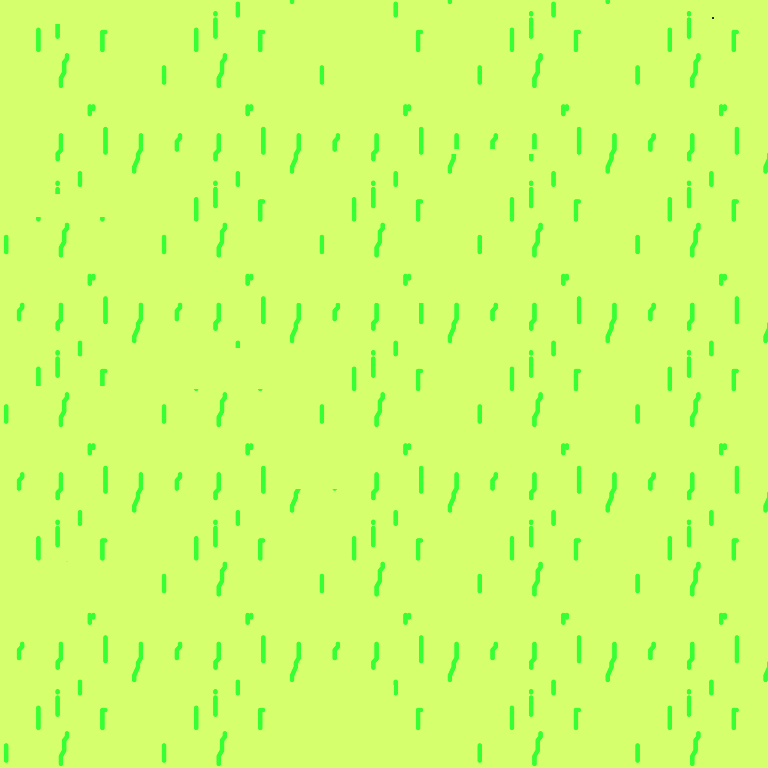
Write a Shadertoy shader that draws this pattern.

```glsl
// Lime ground with a repeating tile of short green dashes and jogged strokes, partly worn away.
#define UNITS 768.0                   // design units across the canvas
#define TILE vec2(157.85, 169.5)      // repeat size
#define STROKE_RADIUS 2.25
#define GROUND vec3(0.84, 1.0, 0.43)
#define INK vec3(0.21, 1.0, 0.20)
#define SPECK_COLOUR vec3(0.05, 0.08, 0.03)
#define SPECK_POS vec2(713.0, 18.0)
#define PATCHES 12

// Distance to a segment from a to a + v, repeated on the tile lattice
float dash(vec2 p, vec2 a, vec2 v) {
    vec2 mid = a + 0.5 * v;
    vec2 q = mod(p - mid + 0.5 * TILE, TILE) - 0.5 * TILE + 0.5 * v;
    float t = clamp(dot(q, v) / dot(v, v), 0.0, 1.0);
    return length(q - v * t) - STROKE_RADIUS;
}

float bar(vec2 p, vec2 top, float len) {
    return dash(p, top, vec2(0.0, len));
}

// Upright stroke that steps sideways between two straight parts
float jog(vec2 p, vec2 top, float upper, vec2 slant, float lower) {
    vec2 bend = top + vec2(0.0, upper);
    float d = min(bar(p, top, upper), dash(p, bend, slant));
    return min(d, bar(p, bend + slant, lower));
}

// All marks of one tile, y pointing down
float marks(vec2 p) {
    // Plain bars
    float d = bar(p, vec2(38.4, 29.8), 20.0);
    d = min(d, bar(p, vec2(80.0, 3.8), 11.4));
    d = min(d, bar(p, vec2(6.2, 67.5), 15.0));
    d = min(d, bar(p, vec2(105.5, 129.0), 23.5));

    // Bar with a pinched tip
    d = min(d, bar(p, vec2(57.6, 13.3), 1.0));
    d = min(d, bar(p, vec2(57.6, 19.6), 17.0));

    // Hooked bars
    d = min(d, bar(p, vec2(102.4, 32.3), 17.6));
    d = min(d, dash(p, vec2(102.4, 32.0), vec2(2.8, 0.0)));
    d = min(d, bar(p, vec2(89.8, 106.5), 7.6));
    d = min(d, bar(p, vec2(93.3, 106.5), 2.4));

    // Long strokes with two steps
    d = min(d, jog(p, vec2(67.0, 55.4), 3.4, vec2(-2.8, 3.5), 10.0));
    d = min(d, jog(p, vec2(64.2, 70.0), 2.4, vec2(-3.3, 5.8), 7.6));
    d = min(d, jog(p, vec2(140.9, 135.4), 14.0, vec2(-2.9, 5.0), 4.0));
    d = min(d, jog(p, vec2(138.0, 157.0), 1.5, vec2(-3.8, 8.5), 4.4));

    // Short strokes with one step
    d = min(d, jog(p, vec2(22.2, 135.4), 2.6, vec2(-3.2, 3.5), 8.0));
    d = min(d, jog(p, vec2(60.9, 135.4), 14.8, vec2(-3.2, 3.4), 5.5));
    return d;
}

// Distance to the nearest worn patch, each given as left, top, right, bottom
float wear(vec2 p) {
    vec4 patches[PATCHES] = vec4[PATCHES](
        vec4(-9, -9, 140, 24), vec4(345, 5, 390, 95),
        vec4(-9, 60, 30, 155), vec4(703, -9, 777, 22),
        vec4(440, 149, 540, 154), vec4(30, 194, 115, 217),
        vec4(285, 295, 430, 303), vec4(30, 386, 110, 392),
        vec4(185, 348, 270, 389), vec4(290, 472, 345, 489),
        vec4(-9, 562, 75, 605), vec4(315, 685, 394, 777));
    float d = UNITS;
    for (int i = 0; i < PATCHES; i++) {
        vec2 outside = max(patches[i].xy - p, p - patches[i].zw);
        d = min(d, max(outside.x, outside.y));
    }
    return d;
}

// Smooth coverage of a shape from its signed distance
float coverage(float d, float pixel) {
    return 1.0 - smoothstep(-0.5 * pixel, 0.5 * pixel, d);
}

void mainImage(out vec4 fragColor, in vec2 fragCoord) {
    vec2 uv = fragCoord / iResolution.xy;
    vec2 p = vec2(uv.x, 1.0 - uv.y) * UNITS;
    float pixel = UNITS / iResolution.y;

    float ink = max(marks(p), -wear(p));
    vec3 colour = mix(GROUND, INK, coverage(ink, pixel));

    // Lone dark speck
    float speck = length(p - SPECK_POS) - 1.0;
    colour = mix(colour, SPECK_COLOUR, coverage(speck, pixel));

    fragColor = vec4(colour, 1.0);
}
```
